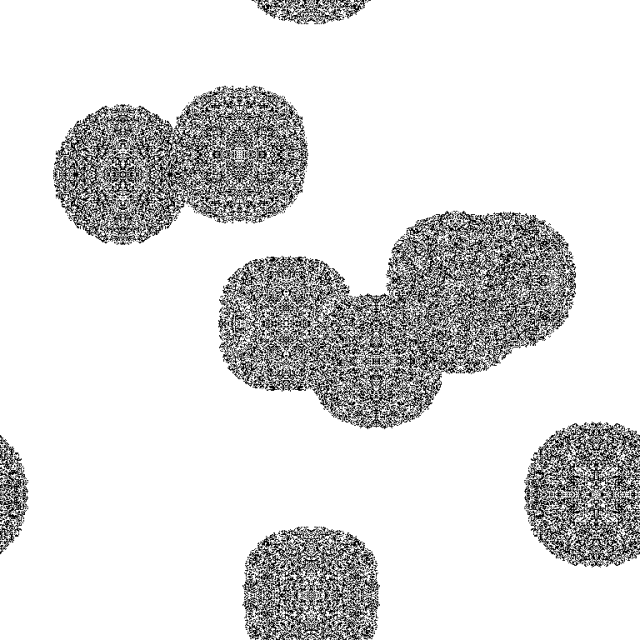
A WebGL 2 fragment shader for this pattern:

```glsl
#version 300 es
precision highp float;
// Mirror-symmetric speckled colonies of black cells growing on a white wrapping grid.

uniform vec2 u_resolution;
out vec4 fragColor;

const float GRID = 768.0;      // cells along each side of the canvas
const float DENSITY = 0.49;    // share of live cells inside a colony
const int COLONY_COUNT = 9;
const int MAX_SPAN = 8;        // most cells one pixel may cover per axis

// Colony: centre x, centre y, radius (cells), roundness exponent
const vec4 COLONIES[COLONY_COUNT] = vec4[COLONY_COUNT](
    vec4(147, 558, 84, 2.0),
    vec4(287, 582, 82, 2.5),
    vec4(343, 379, 82, 2.5),
    vec4(451, 334, 81, 2.4),
    vec4(546, 431, 83, 2.1),
    vec4(552, 399, 81, 2.1),
    vec4(608, 431, 83, 2.2),
    vec4(715, 174, 87, 2.2),
    vec4(373, 53, 82, 2.8)
);

float hash(vec2 p, float seed) {
    uvec3 v = uvec3(ivec3(vec3(p, seed))) * uvec3(1597u, 3571u, 9349u);
    uint n = v.x ^ (v.y * 2741u) ^ (v.z * 6151u);
    n = (n ^ (n >> 15)) * 73939133u;
    n = (n ^ (n >> 13)) * 2654435u;
    return float((n ^ (n >> 16)) & 65535u) / 65536.0;
}

float noise1(float x, float seed) {
    float cell = floor(x);
    float f = x - cell;
    return mix(hash(vec2(cell, 0), seed), hash(vec2(cell + 1.0, 0), seed),
               f * f * (3.0 - 2.0 * f));
}

// Shortest offset on the torus
vec2 wrapOffset(vec2 d) {
    return d - GRID * floor(d / GRID + 0.5);
}

// Length under a p-norm: 2 is a circle, higher is squarer
float roundedLength(vec2 d, float p) {
    return pow(pow(d.x, p) + pow(d.y, p), 1.0 / p);
}

// Whether a colony marks a cell; folding the offset gives four-way symmetry
bool colonyMarks(vec2 cell, vec4 colony, float seed) {
    vec2 folded = abs(wrapOffset(cell - colony.xy));
    if (max(folded.x, folded.y) > colony.z + 2.0) return false;

    // Scalloped rim
    float arc = atan(folded.y, folded.x + 0.001) * colony.z;
    float rim = colony.z + 1.0 - 4.0 * noise1(arc / 4.0, seed + 40.0);
    if (roundedLength(folded + 0.001, colony.w) > rim) return false;

    // Fine speckle with a slight tendency to clump
    float clump = hash(floor(folded / 3.0), seed + 20.0) - 0.5;
    return hash(folded, seed) < DENSITY + 0.25 * clump;
}

// Overlapping colonies scramble each other by exclusive or
float cellInk(vec2 cell) {
    bool alive = false;
    for (int i = 0; i < COLONY_COUNT; i++) {
        alive = alive != colonyMarks(cell, COLONIES[i], float(i + 1));
    }
    return alive ? 1.0 : 0.0;
}

// Exact average of the cells covered by a pixel footprint
float coverage(vec2 lo, vec2 hi) {
    vec2 first = floor(lo);
    float ink = 0.0;
    for (int j = 0; j < MAX_SPAN; j++) {
        for (int i = 0; i < MAX_SPAN; i++) {
            vec2 cell = first + vec2(i, j);
            vec2 overlap = min(hi, cell + 1.0) - max(lo, cell);
            if (min(overlap.x, overlap.y) <= 0.0) continue;
            ink += overlap.x * overlap.y * cellInk(cell);
        }
    }
    vec2 size = hi - lo;
    return ink / (size.x * size.y);
}

void main() {
    vec2 cellsPerPixel = GRID / u_resolution;
    vec2 lo = (gl_FragCoord.xy - 0.5) * cellsPerPixel;
    float ink = coverage(lo, lo + cellsPerPixel);
    fragColor = vec4(vec3(1.0 - ink), 1.0);
}
```
